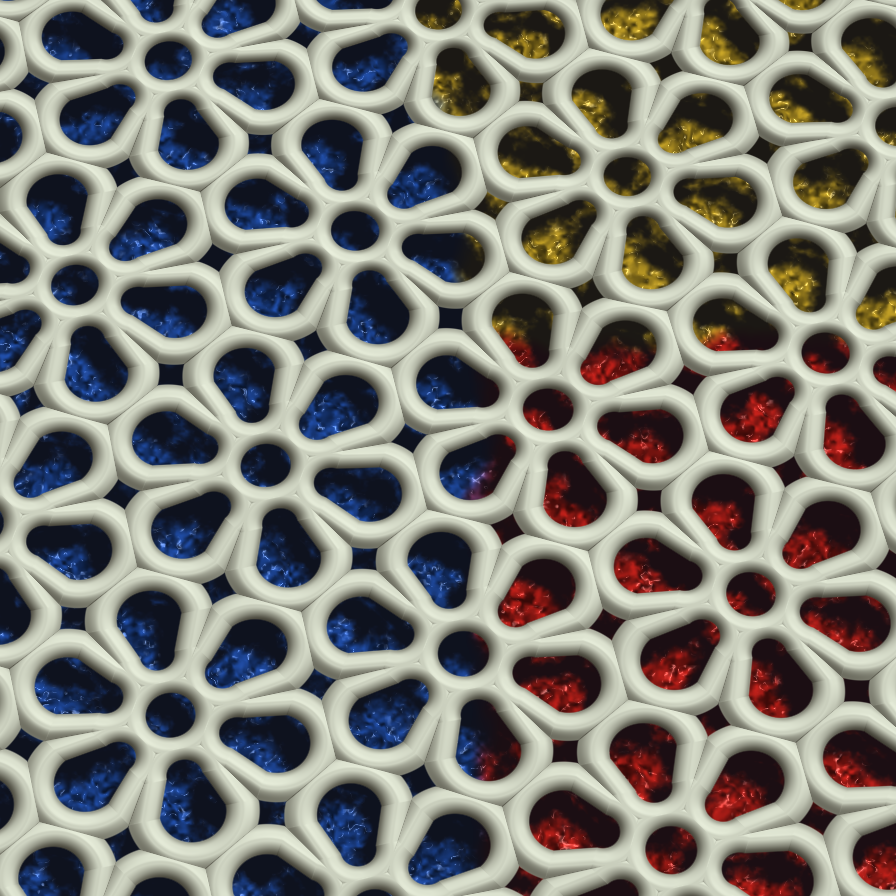
Reproduce this pattern procedurally as a Shadertoy shader.

```glsl
// Lattice of flowers under a mild perspective
const vec2 ORIGIN = vec2(0.612, 0.544);
const vec2 STEP_A = vec2(0.318, 0.0672);
const vec2 STEP_B = vec2(-0.110, -0.2817);
const vec2 TILT = vec2(0.008, -0.030);

// Cut-outs, in units of the flower spacing
const float CORE_RADIUS = 0.085;
const vec2 PETAL_SPAN = vec2(0.235, 0.370);
const vec2 PETAL_RADII = vec2(0.060, 0.110);
const float RIM_ROUND = 0.050;
const float GAP_START = 0.108;

// Relief and light
const float RELIEF = 0.0095;
const vec3 LIGHT = vec3(0.335, 0.477, 0.812);
const vec2 SHADOW_SHIFT = vec2(0.020, 0.028);

// Colours
const vec3 PLATE = vec3(0.80, 0.82, 0.75);
const vec3 PLATE_SHADE = vec3(0.23, 0.22, 0.18);
const vec3 DEEP = vec3(0.045, 0.045, 0.065);
const vec3 BLUE = vec3(0.10, 0.24, 0.52);
const vec3 YELLOW = vec3(0.62, 0.51, 0.12);
const vec3 RED = vec3(0.60, 0.10, 0.08);

float hash(vec2 p) {
    return fract(sin(dot(p, vec2(127.1, 311.7))) * 43758.5453);
}

float noise(vec2 p) {
    vec2 i = floor(p), f = fract(p);
    f = f * f * (3.0 - 2.0 * f);
    return mix(mix(hash(i), hash(i + vec2(1, 0)), f.x),
               mix(hash(i + vec2(0, 1)), hash(i + vec2(1, 1)), f.x), f.y);
}

float fbm(vec2 p) {
    float sum = 0.0, gain = 0.5;
    for (int k = 0; k < 4; k++) {
        sum += gain * noise(p);
        p = p * 2.03 + 17.3;
        gain *= 0.5;
    }
    return sum;
}

// Canvas point to the offset from the nearest flower centre
vec2 flowerLocal(vec2 q) {
    vec2 ij = inverse(mat2(STEP_A - TILT.x * q, STEP_B - TILT.y * q)) * (q - ORIGIN);
    vec2 p = vec2(ij.x - 0.5 * ij.y, 0.8660254 * ij.y);
    vec2 s = vec2(1.0, 1.7320508);
    vec2 a = p - s * floor(p / s + 0.5);
    vec2 b = p - s * (floor(p / s) + 0.5);
    return dot(a, a) < dot(b, b) ? a : b;
}

// Distance to the nearest petal or core hole, negative inside
float holeDistance(vec2 q) {
    q += 0.004 * (vec2(noise(q * 9.0), noise(q * 9.0 + 31.0)) - 0.5);
    vec2 p = flowerLocal(q);
    float r = length(p);
    float sector = radians(60.0);
    float angle = mod(atan(p.y, p.x), sector) - 0.5 * sector;
    vec2 f = r * vec2(cos(angle), sin(angle));
    float t = clamp((f.x - PETAL_SPAN.x) / (PETAL_SPAN.y - PETAL_SPAN.x), 0.0, 1.0);
    float petal = length(f - vec2(mix(PETAL_SPAN.x, PETAL_SPAN.y, t), 0.0))
                - mix(PETAL_RADII.x, PETAL_RADII.y, t);
    return min(petal, r - CORE_RADIUS);
}

// Rounded rims with a groove where flowers touch
float plateHeight(float d) {
    float t = 1.0 - clamp(d / RIM_ROUND, 0.0, 1.0);
    return 1.0 - t * t - 0.9 * smoothstep(0.058, 0.118, d);
}

// Positive inside any opening, negative in the plate
float openness(float d) {
    return max(-d, d - GAP_START);
}

vec3 plateColor(vec2 q, float d) {
    const float e = 0.0015;
    float h = plateHeight(d);
    vec2 slope = vec2(plateHeight(holeDistance(q + vec2(e, 0.0))),
                      plateHeight(holeDistance(q + vec2(0.0, e)))) - h;
    vec3 n = normalize(vec3(-slope * RELIEF / e, 1.0));
    float diffuse = clamp(dot(n, LIGHT) / LIGHT.z, 0.0, 1.12);
    float occlusion = mix(0.62, 1.0, smoothstep(0.0, 0.75, h));
    float gloss = pow(max(dot(n, normalize(LIGHT + vec3(0, 0, 1))), 0.0), 60.0);
    float grime = 0.95 + 0.09 * fbm(q * 14.0);
    return mix(PLATE_SHADE, PLATE, diffuse * occlusion * grime) + 0.035 * gloss;
}

// Tinsel pile in three colour fields, shaded by the plate above
vec3 floorColor(vec2 q) {
    vec2 w = q + 0.05 * (vec2(fbm(q * 16.0), fbm(q * 16.0 + 50.0)) - 0.47);
    float warm = smoothstep(-0.015, 0.015, w.x - 0.535 + 0.2 * max(w.y - 0.62, 0.0));
    float upper = smoothstep(-0.015, 0.015, w.y - 0.62);
    vec3 dye = mix(BLUE, mix(RED, YELLOW, upper), warm);

    float tuft = fbm(q * 45.0);
    float open = openness(holeDistance(q + SHADOW_SHIFT));
    float lit = smoothstep(-0.035, 0.045, open + 0.16 * (tuft - 0.47));
    float grain = noise(q * 170.0 + 3.0 * tuft);
    float strand = pow(1.0 - abs(2.0 * noise(q * 105.0 + 5.0 * tuft) - 1.0), 9.0);
    float spark = strand * smoothstep(0.45, 0.85, noise(q * 230.0));
    vec3 pile = dye * (0.35 + 0.95 * grain) + (0.35 * dye + 0.38) * spark;
    return mix(DEEP + 0.10 * dye, pile, lit);
}

void mainImage(out vec4 fragColor, in vec2 fragCoord) {
    float size = min(iResolution.x, iResolution.y);
    vec2 q = fragCoord / size;
    float d = holeDistance(q);
    float edge = 3.0 / size;
    float hole = smoothstep(-edge, edge, openness(d));
    fragColor = vec4(mix(plateColor(q, d), floorColor(q), hole), 1.0);
}
```
